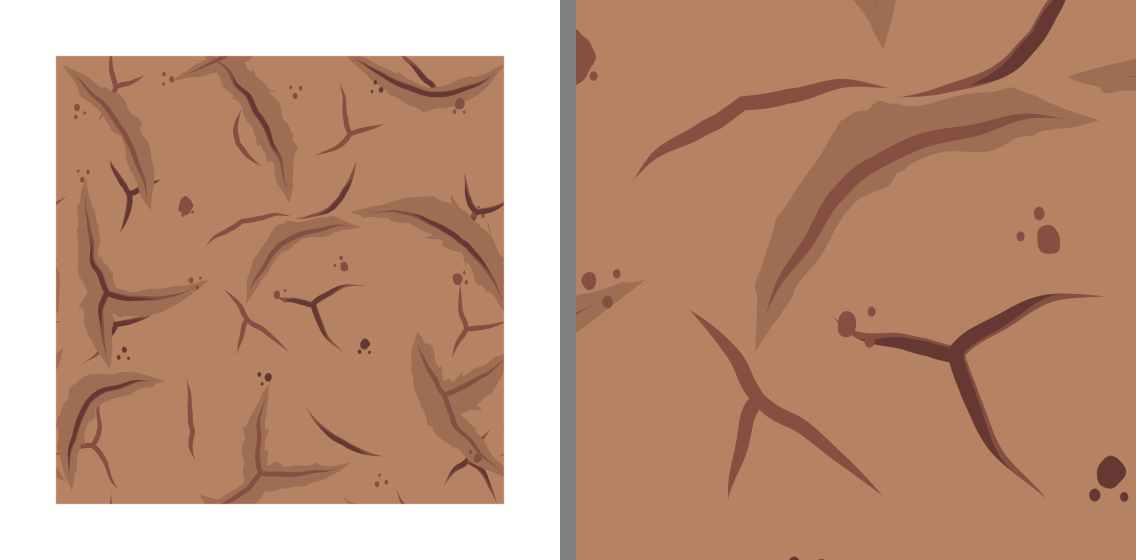
Left: the whole. Right: its middle third, enlarged.
This texture is drawn by a WebGL 1 fragment shader. Its source:

```glsl
precision highp float;
// Cracked clay: shaded forking fissures, thin cracks and pebbles on a square tile with a white margin.
uniform vec2 u_resolution;

#define HALF_SIDE 0.4
#define FISSURE_GRID 3.0
#define FISSURE_REACH 0.25
#define CRACK_GRID 4.0
#define CRACK_REACH 0.14
#define PEBBLE_GRID 5.0
#define SHADE_WIDTH 0.037
#define CORE_WIDTH 0.0053
#define RAGGED 0.9

const vec3 CLAY = vec3(0.71, 0.51, 0.39);
const vec3 SHADE = vec3(0.62, 0.43, 0.33);
const vec3 BROWN = vec3(0.52, 0.31, 0.26);
const vec3 DARK = vec3(0.40, 0.22, 0.20);

float hash(vec2 p) {
  return fract(sin(dot(p, vec2(127.1, 311.7))) * 43758.5);
}

float noise(vec2 p) {
  vec2 i = floor(p), f = fract(p);
  f = f * f * (3.0 - 2.0 * f);
  return mix(mix(hash(i), hash(i + vec2(1, 0)), f.x),
             mix(hash(i + vec2(0, 1)), hash(i + vec2(1, 1)), f.x), f.y);
}

// Coordinates along and across an arm that leaves the origin on a bending path.
vec2 alongArm(vec2 q, float len, float bend, float seed) {
  float x = max(q.x, 0.0), t = x / len;
  float wobble = 0.012 * (noise(vec2(x * 26.0, seed)) - 0.5) * min(t * 5.0, 1.0);
  float slope = 2.0 * bend * t;
  return vec2(q.x, (q.y - bend * x * t - wobble) / sqrt(1.0 + slope * slope));
}

// Signed distance to a stroke that is round at its root and pointed at its tip.
float stroke(vec2 a, float len, float width) {
  float t = max(a.x / len, 0.0);
  return length(vec2(min(a.x, 0.0), a.y)) - width * (1.0 - t) * (1.0 + 1.6 * t);
}

// Wide stroke with a frayed tip and slanting slivers along its edges.
float shadeStroke(vec2 a, float len, float width, float side, float seed) {
  float t = clamp(a.x / len, 0.0, 1.0);
  a.y += 0.45 * side * width * (1.0 - t);
  float fray = noise(vec2(a.y * 130.0, a.x * 12.0 + seed)) - 0.5;
  float sliver = noise(vec2((a.x - 1.3 * abs(a.y)) * 55.0, seed + sign(a.y) * 9.0));
  float lump = noise(a * 26.0 + seed) - 0.5;
  float fringe = 0.3 * fray * t + 0.6 * pow(sliver, 4.0) - 0.12 + 0.5 * lump;
  return stroke(a, len, width) - RAGGED * width * fringe * (1.0 - t * t);
}

// Nearest distances to shade, brown core and dark core of forks in a wrapping grid.
vec3 forks(vec2 p, float grid, float reach, float layer) {
  vec3 nearest = vec3(1.0);
  for (int j = -1; j <= 1; j++) for (int i = -1; i <= 1; i++) {
    vec2 cell = floor(p * grid) + vec2(i, j);
    vec2 id = mod(cell, grid) + layer;
    vec2 center = cell + 0.2 + 0.6 * vec2(hash(id + 3.3), hash(id + 7.7));
    vec2 local = p - center / grid;
    float heading = 6.283 * hash(id + 1.1);
    float arms = hash(id + 5.9) < 0.5 ? 2.0 : 3.0;
    float side = hash(id + 8.3) < 0.5 ? -1.0 : 1.0;
    for (int k = 0; k < 3; k++) {
      float n = float(k);
      if (n >= arms) break;
      vec2 armId = id + 11.3 * (n + 1.0);
      float len = reach * mix(0.55, 1.0, hash(armId));
      if (length(local) > len * 1.4) continue;
      float angle = heading + 6.283 * n / arms + 0.6 * (hash(armId + 2.1) - 0.5);
      float c = cos(angle), s = sin(angle);
      float armSide = n == 1.0 ? -side : side;
      float bend = armSide * mix(0.1, 0.5, hash(armId + 4.7));
      float seed = 50.0 * hash(armId + 6.1);
      vec2 a = alongArm(mat2(c, -s, s, c) * local, len, bend, seed);
      float width = SHADE_WIDTH * mix(0.65, 1.15, hash(id + 9.1));
      float darkness = hash(id + 12.7);
      nearest.x = min(nearest.x, shadeStroke(a, len, width, armSide, seed));
      nearest.y = min(nearest.y, stroke(a, len * 0.85, CORE_WIDTH));
      if (darkness > 0.45) {
        vec2 shifted = a + vec2(0.0, 0.002 * armSide);
        nearest.z = min(nearest.z, stroke(shifted, len * darkness * 0.9, CORE_WIDTH));
      }
    }
  }
  return nearest;
}

// Nearest distances to brown and dark pebbles, in small clusters.
vec2 pebbles(vec2 p) {
  vec2 nearest = vec2(1.0);
  for (int j = -1; j <= 1; j++) for (int i = -1; i <= 1; i++) {
    vec2 cell = floor(p * PEBBLE_GRID) + vec2(i, j);
    vec2 id = mod(cell, PEBBLE_GRID) + 71.0;
    if (hash(id) > 0.6) continue;
    vec2 local = p - (cell + 0.2 + 0.6 * vec2(hash(id + 1.7), hash(id + 2.9))) / PEBBLE_GRID;
    for (int k = 0; k < 3; k++) {
      float n = float(k), turn = 6.283 * hash(id + 4.3) + 1.1 * n;
      vec2 q = local - min(n, 1.0) * 0.021 * vec2(cos(turn), sin(turn));
      float radius = k == 0 ? mix(0.006, 0.019, pow(hash(id + 5.1), 3.0)) : 0.006 - 0.0012 * n;
      float d = length(q * vec2(1.15, 0.95)) - radius * (0.85 + 0.3 * noise(q * 110.0 + id));
      if (hash(id + 6.7) < 0.35) nearest.y = min(nearest.y, d);
      else nearest.x = min(nearest.x, d);
    }
  }
  return nearest;
}

void main() {
  vec2 uv = gl_FragCoord.xy / u_resolution;
  vec2 p = fract((uv - 0.5) / (2.0 * HALF_SIDE) + 0.5);
  float px = 0.5 / (HALF_SIDE * min(u_resolution.x, u_resolution.y));
  #define COVER(d) (1.0 - smoothstep(-0.7 * px, 0.7 * px, d))

  vec3 thin = forks(p, CRACK_GRID, CRACK_REACH, 37.0);
  vec3 deep = forks(p, FISSURE_GRID, FISSURE_REACH, 19.0);
  vec2 stones = pebbles(p);

  vec3 color = mix(CLAY, BROWN, COVER(thin.y));
  color = mix(color, DARK, COVER(thin.z));
  color = mix(color, SHADE, COVER(deep.x));
  color = mix(color, BROWN, COVER(min(deep.y, stones.x)));
  color = mix(color, DARK, COVER(min(deep.z, stones.y)));

  // White margin around the clay
  vec2 edge = abs(uv - 0.5) - HALF_SIDE;
  float margin = smoothstep(-0.7 * px, 0.7 * px, max(edge.x, edge.y));
  gl_FragColor = vec4(mix(color, vec3(1.0), margin), 1.0);
}
```
